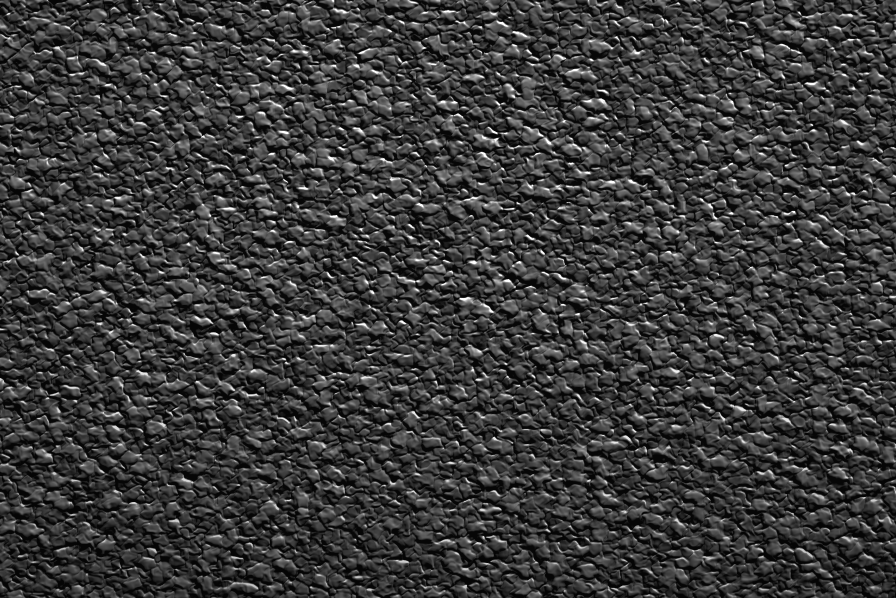
A Shadertoy shader for this texture:

```glsl
// Coarse black asphalt: piled angular stones lit at a low angle from above.

const float STONES       = 50.0;             // large stones per canvas height
const float FINES_RATIO  = 1.9;              // small stones per large stone
const float FINES_LEVEL  = 0.53;             // how far the small stones fill the gaps
const float STRETCH      = 1.2;              // stones are wider than tall
const float STEEPNESS    = 1.9;              // how sharply stone sides drop
const float TOP_RANGE    = 0.6;              // spread of the stones' top heights
const float TILT         = 0.9;              // range of the stones' random tilt
const float WARP         = 0.42;             // raggedness of outlines
const float GRIT         = 0.22;             // fine surface roughness
const vec2  LIGHT_DIR    = vec2(0.40, 0.92); // towards the light
const float LIGHT_STEP   = 0.0031;           // reach of the slope sample
const float SHADOW_STEP  = 0.010;            // reach of the shadow sample
const float BASE_TONE    = 0.203;
const float SLOPE_GAIN   = 0.205;
const float HEIGHT_GAIN  = 0.34;
const float MEAN_HEIGHT  = 1.22;
const float SHADOW_GAIN  = 0.30;
const float GLINT_START  = 0.8;
const float GLINT_GAIN   = 0.16;
const float BLACK_TONE   = 0.025;
const int   AA           = 2;                // samples per pixel side

float hash(vec2 p) {
    return fract(sin(dot(p, vec2(127.1, 311.7))) * 43758.55);
}

vec2 hash2(vec2 p) {
    return vec2(hash(p), hash(p + 57.3));
}

float noise(vec2 p) {
    vec2 i = floor(p), f = fract(p);
    f = f * f * (3.0 - 2.0 * f);
    return mix(mix(hash(i), hash(i + vec2(1, 0)), f.x),
               mix(hash(i + vec2(0, 1)), hash(i + vec2(1, 1)), f.x), f.y);
}

// Height of a pile of turned, tilted, flat-topped six-sided stones, one per cell
float stonePile(vec2 p) {
    vec2 cell = floor(p);
    float top = -10.0;
    for (int y = -1; y <= 1; y++)
    for (int x = -1; x <= 1; x++) {
        vec2 id = cell + vec2(x, y);
        vec2 shape = hash2(id + 19.7);
        vec2 d = p - id - hash2(id);
        float angle = 6.2832 * shape.x;
        float c = cos(angle), s = sin(angle);
        vec2 q = abs(mat2(c, s, -s, c) * d) * vec2(0.82, 1.2);
        float hexagon = max(q.x, 0.5 * q.x + 0.87 * q.y);
        float r = mix(hexagon, length(q), 0.25);
        float tilt = dot(d, hash2(id + 41.3) - 0.5) * TILT;
        top = max(top, 1.0 + TOP_RANGE * shape.y + tilt - STEEPNESS * r * r * r);
    }
    return top;
}

// Large stones, small ones between them, and grit over all
float roadHeight(vec2 p) {
    vec2 q = p * STONES * vec2(1.0 / STRETCH, 1.0);
    vec2 wobble = vec2(noise(q * 2.3), noise(q * 2.3 + 31.7)) - 0.5;
    q += WARP * wobble;
    float large = stonePile(q);
    float fines = FINES_LEVEL + stonePile(q * FINES_RATIO + 13.1) / FINES_RATIO;
    return max(large, fines) + GRIT * (noise(q * 3.4 + 7.9) - 0.5);
}

float roadTone(vec2 p) {
    float h = roadHeight(p);
    float near = roadHeight(p + LIGHT_DIR * LIGHT_STEP);
    float far = roadHeight(p + LIGHT_DIR * SHADOW_STEP);

    float slope = (h - near) / (LIGHT_STEP * STONES);
    float shadow = max(far - h - 0.15, 0.0);
    float glint = max(slope - GLINT_START, 0.0);

    return BASE_TONE + SLOPE_GAIN * slope
         + HEIGHT_GAIN * (h - MEAN_HEIGHT)
         - SHADOW_GAIN * shadow
         + GLINT_GAIN * glint * glint;
}

// Broad falloff: brighter at the top, dimmer at the corners and bottom
float exposure(vec2 uv) {
    vec2 c = uv - vec2(0.55, 0.6);
    return mix(0.96, 1.16, uv.y) * (1.0 - 0.4 * dot(c, c));
}

void mainImage(out vec4 fragColor, in vec2 fragCoord) {
    float tone = 0.0;
    for (int j = 0; j < AA; j++)
    for (int i = 0; i < AA; i++) {
        vec2 offset = (vec2(i, j) + 0.5) / float(AA) - 0.5;
        vec2 p = (fragCoord + offset) / iResolution.y;
        tone += clamp(roadTone(p), BLACK_TONE, 0.95);
    }
    tone *= exposure(fragCoord / iResolution.xy) / float(AA * AA);
    fragColor = vec4(vec3(tone), 1.0);
}
```
